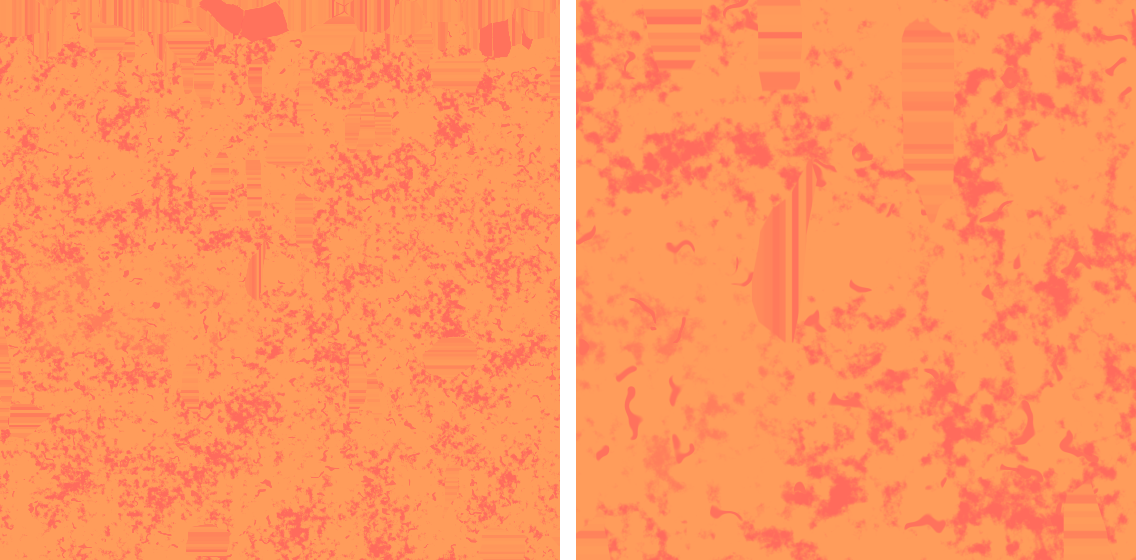
Left: the whole. Right: its middle third, enlarged.
Reproduce this texture procedurally as a three.js fragment shader.

```glsl
#define BASE_COLOR vec3(1.0, 0.61, 0.355)
#define STAIN_COLOR vec3(1.0, 0.42, 0.36)
#define CLUSTER_SCALE 21.0
#define GRAIN_SCALE 135.0
#define STAIN_START 0.5
#define STAIN_FULL 0.82
#define FLECK_SCALE 32.0
#define FLECK_SHARE 0.45
#define PATCH_SHARE 0.06
#define COLUMN_SHARE 0.08
#define BAR_SCALE 210.0
#define TOP_EDGE 0.94

varying vec2 vUv;

float hash(vec2 p) {
  return fract(sin(dot(p, vec2(127.1, 311.7))) * 43758.5453);
}

vec2 hash2(vec2 p) {
  return vec2(hash(p), hash(p + 57.3));
}

float noise(vec2 p) {
  vec2 i = floor(p);
  vec2 f = fract(p);
  f = f * f * (3.0 - 2.0 * f);
  float low = mix(hash(i), hash(i + vec2(1.0, 0.0)), f.x);
  float high = mix(hash(i + vec2(0.0, 1.0)), hash(i + 1.0), f.x);
  return mix(low, high, f.y);
}

float fbm(vec2 p) {
  float sum = 0.0;
  float weight = 0.5;
  for (int i = 0; i < 4; i++) {
    sum += weight * noise(p);
    p = mat2(1.6, 1.2, -1.2, 1.6) * p + 11.7;
    weight *= 0.55;
  }
  return sum / 1.01;
}

// Speckled stains: fine grain gathered by broad clusters
float stains(vec2 p) {
  float cluster = fbm(p * CLUSTER_SCALE + 3.1);
  float grain = fbm(p * GRAIN_SCALE);
  return smoothstep(STAIN_START, STAIN_FULL, grain + 0.85 * (cluster - 0.5));
}

// Short bent strokes, one per grid cell at most
float flecks(vec2 p) {
  vec2 bend = vec2(noise(p * 120.0), noise(p * 120.0 + 40.0)) - 0.5;
  vec2 q = p * FLECK_SCALE + bend * 0.45;
  vec2 cell = floor(q);
  float ink = 0.0;
  for (int y = -1; y <= 1; y++) {
    for (int x = -1; x <= 1; x++) {
      vec2 id = cell + vec2(x, y);
      vec2 offset = q - id - hash2(id + 8.0);
      float angle = 6.2832 * hash(id + 21.0);
      vec2 dir = vec2(cos(angle), sin(angle));
      float reach = 0.28 * hash(id + 33.0);
      float d = length(offset - dir * clamp(dot(offset, dir), -reach, reach));
      float radius = mix(0.05, 0.1, hash(id + 45.0));
      float present = step(hash(id + 71.0), FLECK_SHARE);
      ink = max(ink, present * (1.0 - smoothstep(radius - 0.03, radius + 0.03, d)));
    }
  }
  return ink;
}

// Angular cells: seed position in xy, distance to the border in z
vec3 angularCell(vec2 p, vec2 scale) {
  vec2 q = p * scale;
  vec2 cell = floor(q);
  vec2 nearest = vec2(0.0);
  float first = 9.0;
  float second = 9.0;
  for (int y = -1; y <= 1; y++) {
    for (int x = -1; x <= 1; x++) {
      vec2 id = cell + vec2(x, y);
      vec2 seed = id + 0.1 + 0.8 * hash2(id + scale);
      vec2 away = abs(q - seed);
      float d = max(away.x, away.y) + 0.25 * min(away.x, away.y);
      if (d < first) {
        second = first;
        first = d;
        nearest = seed;
      } else {
        second = min(second, d);
      }
    }
  }
  return vec3(nearest / scale, second - first);
}

// Barcode lines of uneven width and strength
float bars(float x, float row) {
  float s = x * BAR_SCALE + 2.0 * noise(vec2(x * 60.0, row));
  float i = floor(s);
  float strength = mix(hash(vec2(i, row)), hash(vec2(i + 1.0, row)), smoothstep(0.7, 1.0, fract(s)));
  float group = noise(vec2(x * 22.0, row + 5.0));
  return strength * strength * mix(0.25, 1.1, group);
}

// Replaces the stains inside chosen cells with bars, or solid fill at the top
float streakPatch(float ink, vec2 p, vec2 scale, float share) {
  vec3 cell = angularCell(p, scale);
  float top = smoothstep(TOP_EDGE - 0.02, TOP_EDGE + 0.02, cell.y);
  float roll = hash(floor(cell.xy * 900.0));
  float kind = hash(floor(cell.xy * 700.0) + 13.0);
  float chosen = step(roll, mix(share, 0.97, top)) * smoothstep(0.0, 0.04, cell.z);
  float upright = max(step(0.5, top), step(0.9, kind));
  float row = floor(kind * 90.0);
  float fill = bars(mix(p.y, p.x, upright), row);
  fill = mix(fill, 0.85, step(kind, 0.12) * step(0.5, top));
  return mix(ink, fill, chosen);
}

void main() {
  vec2 p = vUv;
  float ink = stains(p);

  // Washed-out block left of the centre
  vec2 block = smoothstep(vec2(0.05, 0.36), vec2(0.07, 0.38), p)
             * (1.0 - smoothstep(vec2(0.45, 0.52), vec2(0.47, 0.54), p));
  ink *= 1.0 - 0.4 * block.x * block.y;

  ink = max(ink, 0.85 * flecks(p));
  ink = streakPatch(ink, p, vec2(34.0, 11.0), COLUMN_SHARE);
  ink = streakPatch(ink, p, vec2(13.0, 18.0), PATCH_SHARE);
  gl_FragColor = vec4(mix(BASE_COLOR, STAIN_COLOR, ink), 1.0);
}
```
